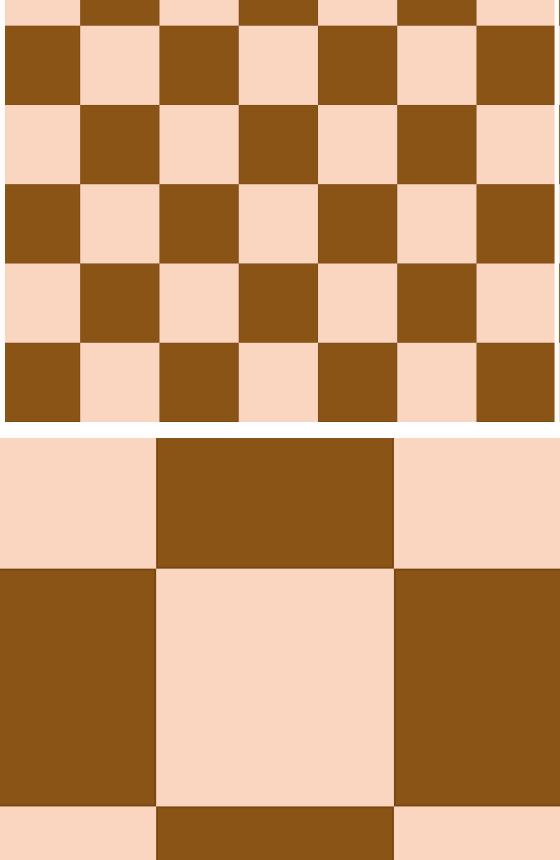
Top: the whole. Bottom: its middle third, enlarged.
This pattern is drawn by a WebGL 2 fragment shader. Its source:

```glsl
#version 300 es
precision highp float;
// Flat two-tone checkerboard with white vertical margins near both sides.
// A signed triangle wave per axis gives the distance to the nearest grid line;
// the product of the two sharpened waves picks the square colour.

uniform vec2 u_resolution;
out vec4 fragColor;

// All lengths are fractions of the canvas width.
const float CELL = 0.14154;
const vec2 GRID_ORIGIN = vec2(0.1432, 0.0);
const vec2 LEFT_MARGIN = vec2(-0.1, 0.0089);
const vec2 RIGHT_MARGIN = vec2(0.9903, 0.9984);
const float RIM_WIDTH = 0.0011;

const vec3 BROWN = vec3(0.545, 0.328, 0.090);
const vec3 RIM_BROWN = vec3(0.475, 0.270, 0.065);
const vec3 CREAM = vec3(0.980, 0.840, 0.755);
const vec3 WHITE = vec3(1.0, 0.993, 0.990);

// Signed distance to the nearest integer, positive in even cells.
vec2 signedLineDistance(vec2 cells) {
    return 0.5 - abs(mod(cells + 0.5, 2.0) - 1.0);
}

// Smooth coverage of the interval from span.x to span.y.
float band(float x, vec2 span, float pixel) {
    float inside = min(x - span.x, span.y - x);
    return clamp(inside / pixel + 0.5, 0.0, 1.0);
}

// Checker squares, the brown ones with a faint darker rim.
vec3 checker(vec2 p, float pixel) {
    vec2 dist = signedLineDistance((p - GRID_ORIGIN) / CELL) * CELL;
    vec2 wave = clamp(2.0 * dist / pixel, -1.0, 1.0);
    float dark = 0.5 - 0.5 * wave.x * wave.y;
    float edge = min(abs(dist.x), abs(dist.y));
    float rim = clamp((RIM_WIDTH - edge) / pixel + 0.5, 0.0, 1.0);
    return mix(CREAM, mix(BROWN, RIM_BROWN, rim), dark);
}

void main() {
    float pixel = 1.0 / u_resolution.x;
    vec2 p = gl_FragCoord.xy * pixel;

    vec3 color = checker(p, pixel);

    // White margins over the board
    float margin = max(band(p.x, LEFT_MARGIN, pixel), band(p.x, RIGHT_MARGIN, pixel));
    fragColor = vec4(mix(color, WHITE, margin), 1.0);
}
```
